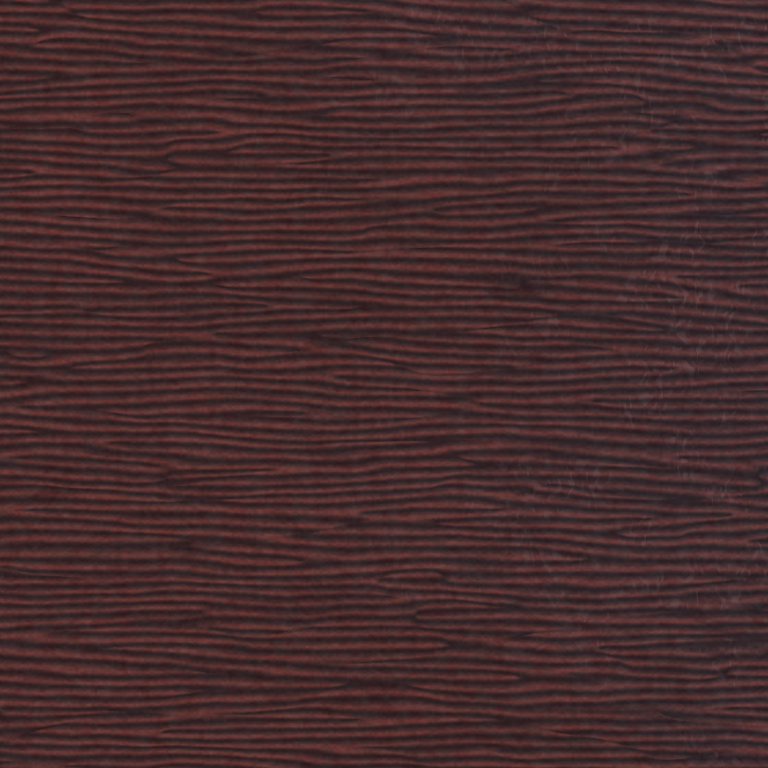
Give the GLSL for this texture, as a WebGL 1 fragment shader.

```glsl
precision highp float;
// Dark red-brown embossed leather: fine horizontal ridges that fork and taper.
// Ridges are the phase of summed, elongated wave packets (phasor noise), then
// coloured by height, with fine grain, pale wrinkles and a cool sheen on the right.
uniform vec2 u_resolution;

float hash(vec2 p) {
  return fract(sin(dot(p, vec2(127.1, 311.7))) * 43758.5453);
}

float noise(vec2 p) {
  vec2 i = floor(p), f = fract(p);
  f = f * f * (3.0 - 2.0 * f);
  return mix(mix(hash(i), hash(i + vec2(1.0, 0.0)), f.x),
             mix(hash(i + vec2(0.0, 1.0)), hash(i + vec2(1.0, 1.0)), f.x), f.y);
}

// Sum of windowed waves: the angle is the ridge phase, the length its strength.
vec2 ridgeWave(vec2 p) {
  vec2 cellSize = vec2(0.23, 0.037);
  vec2 q = p / cellSize;
  vec2 base = floor(q);
  vec2 wave = vec2(0.0);
  for (int j = -1; j <= 1; j++) {
    for (int i = -1; i <= 1; i++) {
      for (int k = 0; k < 2; k++) {
        vec2 cell = base + vec2(float(i), float(j));
        vec2 seed = cell + float(k) * vec2(37.0, 61.0);
        vec2 center = cell + vec2(hash(seed + 3.1), hash(seed + 7.7));
        vec2 d = q - center;
        float window = max(0.0, 1.0 - dot(d, d));
        window *= window * window;
        vec2 local = d * cellSize;
        float slope = (hash(seed + 11.3) - 0.42) * 10.0;
        float stretch = (hash(seed + 17.9) - 0.5) * 22.0;
        float turns = 67.0 * p.y + slope * local.x + stretch * local.y
                    + 0.95 * hash(seed + 23.5);
        float angle = 6.28318 * turns;
        wave += window * vec2(cos(angle), sin(angle));
      }
    }
  }
  return wave;
}

void main() {
  vec2 p = gl_FragCoord.xy / u_resolution;

  // Gentle waviness, then a ridge profile with even flanks and sharp grooves
  vec2 bent = p;
  bent.y += 0.008 * (noise(p * vec2(5.0, 9.0)) - 0.5)
          + 0.003 * (noise(p * vec2(22.0, 50.0) + 9.0) - 0.5);
  vec2 wave = ridgeWave(bent);
  float phase = atan(wave.y, wave.x + 1e-5);
  float tent = 1.0 - abs(phase) / 3.14159;
  float dome = 0.5 + 0.5 * cos(phase + 0.35 * cos(phase));
  float height = mix(tent, dome, 0.6);
  height *= mix(0.6, 1.0, smoothstep(0.0, 0.3, length(wave)));

  // Uneven wear along each ridge
  float wear = noise(p * vec2(16.0, 70.0) + 4.0);
  height *= 0.78 + 0.4 * wear;

  vec3 groove = vec3(0.190, 0.128, 0.137);
  vec3 flank = vec3(0.268, 0.168, 0.168);
  vec3 crest = vec3(0.395, 0.215, 0.206);
  vec3 color = mix(groove, flank, smoothstep(0.0, 0.55, height));
  color = mix(color, crest, smoothstep(0.42, 1.05, height));

  // Broad light: redder at the upper left, greyer and cooler to the right
  float patches = noise(p * vec2(4.0, 3.0) + 20.0);
  float sheen = smoothstep(0.35, 1.0, p.x + 0.25 * (p.y - 0.5) + 0.3 * (patches - 0.5));
  color += sheen * vec3(-0.010, 0.012, 0.022);
  color *= 0.98 + 0.04 * patches + 0.03 * (p.y - 0.5);

  // Fine leather grain, with slight shifts between red and grey-brown
  float grain = noise(p * vec2(280.0, 330.0)) + noise(p * vec2(130.0, 210.0) + 50.0) - 1.0;
  color *= 1.0 + 0.15 * grain;
  color += 0.035 * (noise(p * vec2(80.0, 130.0) + 80.0) - 0.5) * vec3(0.1, 1.0, 1.0);

  // Short upright wrinkles catching pale light, mostly on the worn right side
  float wrinkle = noise(vec2(p.x * 230.0 + 3.0 * noise(p * 60.0), p.y * 110.0));
  float worn = smoothstep(0.4, 0.75, noise(p * vec2(18.0, 26.0) + 31.0));
  float fleck = smoothstep(0.58, 0.9, wrinkle) * worn * (0.15 + 0.6 * sheen);
  color = mix(color, vec3(0.44, 0.34, 0.36), 0.7 * fleck * (0.3 + 0.7 * height));

  gl_FragColor = vec4(color, 1.0);
}
```
